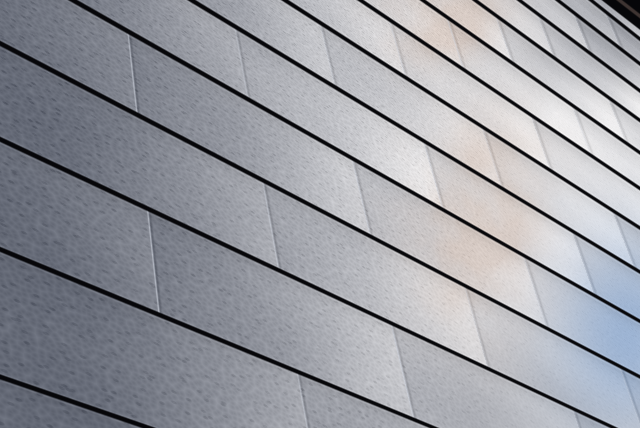
A Shadertoy shader for this texture:

```glsl
const vec3 SLATE = vec3(0.40, 0.42, 0.47);
const vec3 SILVER = vec3(0.87, 0.87, 0.88);
const vec3 SKY = vec3(0.55, 0.67, 0.83);
const vec3 WARM = vec3(0.84, 0.76, 0.71);
const vec3 GROOVE = vec3(0.025, 0.025, 0.035);
const vec3 SEAM = vec3(0.80, 0.82, 0.86);

vec2 hash2(vec2 p) {
    vec3 a = fract(p.xyx * vec3(0.1031, 0.1030, 0.0973));
    a += dot(a, a.yzx + 33.33);
    return fract((a.xx + a.yz) * a.zy);
}

// Distance to the nearest scattered cell point
float cellular(vec2 p) {
    vec2 cell = floor(p);
    float nearest = 2.0;
    for (int j = -1; j <= 1; j++) {
        for (int i = -1; i <= 1; i++) {
            vec2 neighbour = cell + vec2(i, j);
            nearest = min(nearest, distance(p, neighbour + hash2(neighbour)));
        }
    }
    return nearest;
}

float layeredSines(vec2 p) {
    float sum = 0.0, amplitude = 0.5;
    for (int i = 0; i < 4; i++) {
        sum += amplitude * sin(p.x + 1.7 * sin(p.y)) * cos(p.y - 0.6 * p.x);
        p = mat2(1.5, 1.1, -1.1, 1.5) * p + 2.3;
        amplitude *= 0.55;
    }
    return sum;
}

// Wall coordinates in perspective: x along the courses, y counts courses upward
vec2 wallCoords(vec2 p) {
    float slope = (p.y + 1.385) / (4.395 - p.x);
    float lean = (p.x + 0.098) / (4.516 - p.y);
    return vec2(5.08 / (0.745 - lean) - 8.01, 11.65 / (1.2655 - slope) - 12.62);
}

// Change of a value per canvas height
float canvasRate(float value) {
    return length(vec2(dFdx(value), dFdy(value))) * iResolution.y;
}

float band(float d, float halfWidth, float blur) {
    return 1.0 - smoothstep(halfWidth - blur, halfWidth + blur, abs(d));
}

float blob(vec2 p, vec2 centre, vec2 radius) {
    vec2 d = (p - centre) / radius;
    return exp(-dot(d, d));
}

// Broad reflected light across the whole wall
float reflectedLight(vec2 p) {
    float light = smoothstep(0.0, 1.2, p.x + 0.2 * (p.y - 0.5));
    light -= 0.55 * blob(p, vec2(1.52, 1.02), vec2(0.24, 0.20));
    light -= 0.30 * blob(p, vec2(1.35, 0.0), vec2(0.45, 0.20));
    light += 0.16 * blob(p, vec2(1.42, 0.66), vec2(0.16, 0.14));
    return light;
}

vec3 metalColour(vec2 p, float light) {
    vec3 colour = mix(SLATE, SILVER, clamp(light, 0.0, 1.15));
    float warmth = blob(p, vec2(1.13, 0.48), vec2(0.16, 0.22))
                 + blob(p, vec2(1.04, 0.96), vec2(0.14, 0.10));
    warmth *= 0.5 + 0.6 * layeredSines(p * 11.0);
    colour = mix(colour, WARM, clamp(warmth, 0.0, 0.6));
    return mix(colour, SKY, 0.75 * blob(p, vec2(1.48, 0.22), vec2(0.17, 0.22)));
}

void mainImage(out vec4 fragColor, in vec2 fragCoord) {
    vec2 p = fragCoord / iResolution.xy * vec2(1.5, 1.0);
    float pixel = 1.0 / iResolution.y;
    vec2 wall = wallCoords(p);
    float rowRate = canvasRate(wall.y);
    float seamRate = 0.5 * canvasRate(wall.x);

    // Staggered panels and signed distances to their edges
    float row = floor(wall.y);
    float along = 0.5 * (wall.x + row + 1.0);
    float rowDist = (wall.y - round(wall.y)) / rowRate;
    float seamDist = (along - round(along)) / seamRate;
    vec2 panelHash = hash2(vec2(floor(along), row) + 17.0);
    float seamHash = hash2(vec2(round(along), row) + 41.0).x;

    // Uneven sheen: each panel bows toward its right end
    float light = reflectedLight(p);
    float bow = smoothstep(0.3, 1.0, fract(along)) - 0.35;
    light += bow * mix(0.04, 0.19, smoothstep(0.3, 1.1, p.x));
    light += 0.09 * (panelHash.x - 0.5) + 0.06 * layeredSines(wall * 2.2 + panelHash * 6.0);
    vec3 colour = metalColour(p, light);

    // Pebbled grain and sparse pits, softer toward the far end
    float focus = 1.0 - 0.65 * smoothstep(0.8, 1.4, p.x);
    float grain = cellular(wall * vec2(27.0, 25.0)) - 0.5;
    float pits = 1.0 - smoothstep(0.08, 0.2, cellular(wall * vec2(8.0, 12.0) + 5.0));
    colour += focus * (0.075 * grain - 0.055 * pits);

    // Seams: a pale fold with a faint shadow to its right
    float blur = max(pixel, 0.0015);
    colour -= 0.10 * band(seamDist - 0.0045, 0.002, blur * 1.5);
    float fold = band(seamDist, 0.0014, blur) * mix(0.45, 0.9, seamHash);
    colour = mix(colour, SEAM, fold * mix(0.8, 0.4, smoothstep(0.9, 1.4, p.x)));

    // Overlaps: soft shade, bright lip and dark groove
    float grooveWidth = mix(0.0053, 0.0037, smoothstep(0.0, 1.4, p.x));
    float below = step(rowDist, 0.0);
    colour *= 1.0 - 0.18 * below * exp(rowDist / 0.012);
    colour += 0.07 * band(rowDist + grooveWidth + 0.003, 0.0015, blur);
    colour += 0.04 * band(rowDist - grooveWidth - 0.002, 0.0015, blur);
    colour = mix(colour, GROOVE, band(rowDist, grooveWidth, blur));

    // Dark eave across the upper right corner
    float eave = dot(p - vec2(1.41, 1.0), vec2(0.61, 0.79));
    vec3 eaveColour = GROOVE + vec3(0.22, 0.18, 0.16) * band(eave - 0.025, 0.004, blur);
    colour = mix(colour, eaveColour, smoothstep(-blur, blur, eave));

    fragColor = vec4(clamp(colour, 0.0, 1.0), 1.0);
}
```
